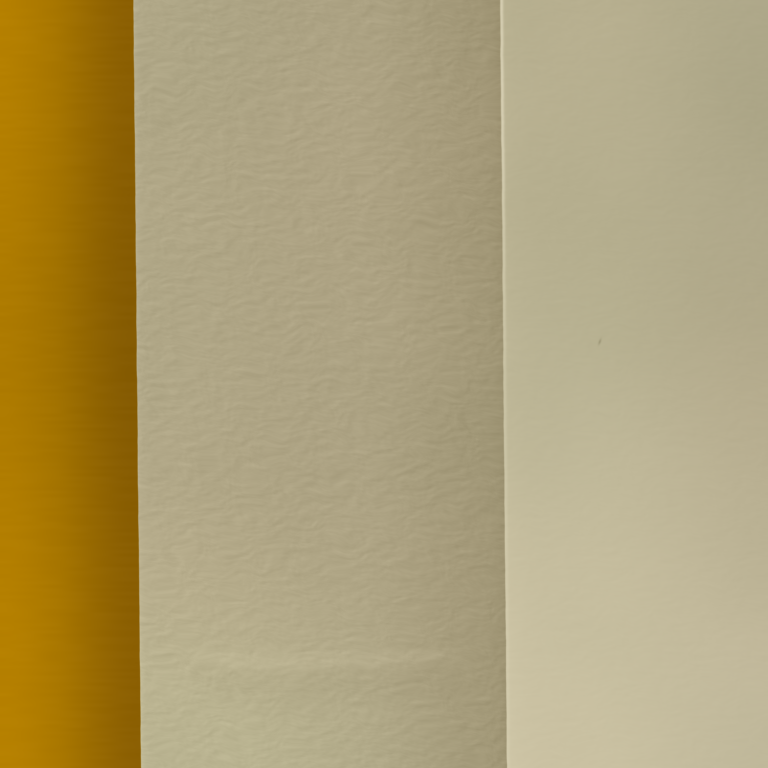
Give the GLSL for this texture, as a WebGL 2 fragment shader.

```glsl
#version 300 es
precision highp float;

uniform vec2 u_resolution;
out vec4 outColor;

// Panel borders: x at the bottom, x at the top
const vec2 OCHRE_EDGE = vec2(0.1835, 0.1735);
const vec2 FOLD_EDGE = vec2(0.6600, 0.6510);
const float EDGE_WOBBLE = 0.0016;

const vec3 OCHRE_LIGHT = vec3(0.715, 0.505, 0.000);
const vec3 OCHRE_MID = vec3(0.640, 0.450, 0.000);
const vec3 OCHRE_DARK = vec3(0.530, 0.360, 0.010);
const vec3 PLASTER = vec3(0.675, 0.635, 0.512);
const vec3 PLASTER_LIGHT = vec3(0.735, 0.705, 0.570);
const vec3 PLASTER_SHADE = vec3(0.590, 0.545, 0.415);
const vec3 WALL_TOP = vec3(0.715, 0.685, 0.560);
const vec3 WALL_BOTTOM = vec3(0.795, 0.758, 0.637);
const vec3 RIDGE = vec3(0.850, 0.820, 0.710);

const vec2 GRAIN_SCALE = vec2(70.0, 150.0);
const float PLASTER_RELIEF = 0.060;
const float WALL_RELIEF = 0.014;
const float MOTTLE = 0.022;

float hash(vec2 cell) {
  uvec2 q = uvec2(ivec2(cell)) * uvec2(1597u, 3812u);
  uint n = (q.x ^ (q.y + 7919u)) * 747796u;
  n = (n ^ (n >> 15u)) * 277803u;
  n = (n ^ (n >> 13u)) * 668265u;
  return float((n ^ (n >> 16u)) & 65535u) / 65535.0;
}

float noise(vec2 p) {
  vec2 i = floor(p), f = fract(p);
  f = f * f * (3.0 - 2.0 * f);
  return mix(mix(hash(i), hash(i + vec2(1, 0)), f.x),
             mix(hash(i + vec2(0, 1)), hash(i + vec2(1, 1)), f.x), f.y);
}

float fbm(vec2 p) {
  float sum = 0.0, amp = 0.5;
  for (int k = 0; k < 4; k++) {
    sum += amp * noise(p);
    p = mat2(1.6, 1.2, -1.2, 1.6) * p + 17.3;
    amp *= 0.5;
  }
  return sum;
}

// Height difference along the light direction
float relief(vec2 p) {
  vec2 q = p * GRAIN_SCALE;
  q += 1.5 * vec2(noise(p * 35.0), noise(p * 35.0 + 40.0));
  return fbm(q) - fbm(q + vec2(0.3, -0.45));
}

// Signed horizontal distance to a slightly ragged border
float border(vec2 p, vec2 ends, float seed) {
  float ragged = fbm(vec2(p.y * 38.0, seed)) - 0.47;
  return p.x - mix(ends.x, ends.y, p.y) - EDGE_WOBBLE * ragged;
}

vec3 ochrePanel(vec2 p, float d) {
  float fade = smoothstep(-0.18, -0.06, d);
  vec3 c = mix(OCHRE_LIGHT, OCHRE_MID, fade);
  c = mix(c, OCHRE_DARK, 0.85 * smoothstep(-0.11, 0.0, d));
  float midDim = 1.0 - 0.05 * exp(-pow((p.y - 0.55) / 0.25, 2.0));
  return c * midDim + 0.012 * (noise(p * vec2(30.0, 220.0)) - 0.5);
}

vec3 plasterPanel(vec2 p, float dLeft, float dRight, float grain) {
  float lift = 0.75 * smoothstep(0.45, 0.0, p.y) * smoothstep(0.46, 0.10, dLeft);
  lift += 0.25 * smoothstep(0.25, 0.0, dLeft) + 0.18 * smoothstep(0.3, 0.0, p.y);
  vec3 c = mix(PLASTER, PLASTER_LIGHT, clamp(lift, 0.0, 1.0));
  // Shade gathers towards the fold
  c = mix(c, PLASTER_SHADE, 0.45 * smoothstep(-0.20, 0.0, dRight));
  c = mix(c, PLASTER_SHADE, 0.45 * exp(dRight / 0.012));
  // Faint trowel ridge and the darker hollow below it
  float y = p.y - 0.142 - 0.012 * (noise(vec2(p.x * 16.0, 3.0)) - 0.5);
  float span = smoothstep(0.22, 0.30, p.x) * smoothstep(0.63, 0.56, p.x);
  c += span * (0.022 * exp(-pow(y / 0.009, 2.0)) - 0.014 * exp(-pow((y + 0.035) / 0.025, 2.0)));
  // Bright rim beside the ochre panel
  c += 0.035 * exp(-dLeft / 0.004);
  return c + PLASTER_RELIEF * grain;
}

vec3 wallPanel(vec2 p, float d, float grain) {
  vec3 c = mix(WALL_BOTTOM, WALL_TOP, smoothstep(0.0, 0.75, p.y));
  c *= 1.0 - 0.045 * smoothstep(0.1, 0.36, d);
  c += 0.018 * exp(-d / 0.02);
  // Narrow raised lip, strongest near the top
  float lip = exp(-pow((d - 0.002) / 0.0024, 2.0));
  c = mix(c, RIDGE, lip * mix(0.35, 0.85, smoothstep(0.45, 0.95, p.y)));
  // Small nick in the paint
  vec2 nick = (p - vec2(0.781, 0.555)) * mat2(0.94, -0.34, 0.34, 0.94);
  c -= 0.09 * exp(-dot(nick * nick, vec2(400000.0, 60000.0)));
  return c + WALL_RELIEF * grain;
}

void main() {
  vec2 p = gl_FragCoord.xy / u_resolution;
  float aa = 0.9 / u_resolution.x;
  float dOchre = border(p, OCHRE_EDGE, 2.5);
  float dFold = border(p, FOLD_EDGE, 9.5);
  float grain = relief(p);

  vec3 plaster = plasterPanel(p, max(dOchre, 0.0), min(dFold, 0.0), grain);
  vec3 wall = wallPanel(p, max(dFold, 0.0), grain);
  vec3 pale = mix(plaster, wall, smoothstep(-aa, aa, dFold));

  // Broad uneven tint with a slight green to pink drift
  float blotch = fbm(p * vec2(5.0, 7.0) + 4.0) - 0.47;
  pale += MOTTLE * blotch * vec3(1.0, 0.8, 0.9);
  pale.r -= 0.012 * (noise(p * 4.0 + 21.0) - 0.5);

  vec3 color = mix(ochrePanel(p, min(dOchre, 0.0)), pale, smoothstep(-aa, aa, dOchre));
  outColor = vec4(clamp(color, 0.0, 1.0), 1.0);
}
```
